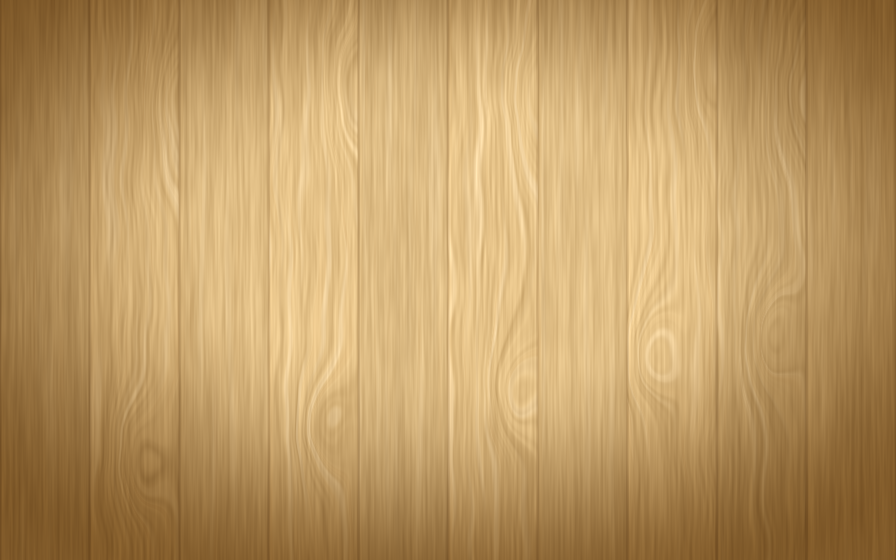
Give the GLSL for this texture, as a Shadertoy shader.

```glsl
// Ten upright pale wood planks with fine grain, swirling knots and dark corners.

float hash(float n) {
    return fract(sin(n * 127.1) * 4375.85);
}

vec2 gradient(vec2 cell) {
    float angle = 6.2832 * fract(sin(dot(cell, vec2(127.1, 311.7))) * 4375.85);
    return vec2(cos(angle), sin(angle));
}

// Gradient noise, roughly -0.7 to 0.7
float noise(vec2 p) {
    vec2 i = floor(p), f = fract(p);
    vec2 u = f * f * f * (f * (f * 6.0 - 15.0) + 10.0);
    vec2 e = vec2(0.0, 1.0);
    float low = mix(dot(gradient(i), f), dot(gradient(i + e.yx), f - e.yx), u.x);
    float high = mix(dot(gradient(i + e), f - e), dot(gradient(i + 1.0), f - 1.0), u.x);
    return mix(low, high, u.y);
}

// Bends the across-grain coordinate into closed rings around each knot
float bendGrain(vec2 p, float id, float figured) {
    float across = p.x + 0.10 * figured * noise(vec2(p.x * 2.0 + id * 7.3, p.y * 1.3));
    across += 0.035 * noise(vec2(p.x * 3.0 + id * 5.1, p.y * 0.6));
    for (int k = 0; k < 2; k++) {
        float upper = float(k);
        vec2 knot = vec2(0.2 + 0.6 * hash(id + 3.0), 6.25 * (0.15 + 0.031 * id));
        knot = mix(knot, vec2(0.92, 5.0 + 0.5 * hash(id + 9.0)), upper);
        vec2 q = (p - knot) / vec2(0.21, 0.42 + 0.2 * upper);
        q.x += 0.3 * noise(p * 2.5 + id);
        across += figured * (0.50 - 0.12 * upper) * exp(-0.5 * dot(q, q));
    }
    return across;
}

void mainImage(out vec4 fragColor, in vec2 fragCoord) {
    vec2 uv = fragCoord / iResolution.xy;
    float pixel = 10.0 / iResolution.x;

    // Plank coordinates, in plank widths
    float id = floor(uv.x * 10.0);
    vec2 p = vec2(fract(uv.x * 10.0), uv.y * 6.25);
    float odd = mod(id, 2.0);
    float figured = id == 8.0 ? 1.0 : id == 9.0 ? 0.0 : odd;

    // Warm centre fading to brown corners
    float fade = smoothstep(0.22, 0.68, length(uv - vec2(0.5, 0.56)));
    vec3 color = mix(vec3(0.89, 0.755, 0.53), vec3(0.50, 0.35, 0.16), fade);

    // Grain from broad bands down to fine fibres
    float across = bendGrain(p, id, figured);
    float offset = id * 37.0;
    float bands = noise(vec2(across * 7.0 + offset, p.y * 0.25));
    float rings = noise(vec2(across * 19.0 + offset, p.y * 0.22 + 20.0));
    float fibres = noise(vec2(p.x * 30.0 + offset, p.y * 0.9 + 40.0));
    float pores = noise(vec2(p.x * 48.0 + offset, p.y * 2.5 + 60.0));
    float grain = 0.06 * bands + (0.08 + 0.05 * figured) * rings + 0.10 * fibres + 0.06 * pores;
    color *= 1.0 + grain * vec3(0.8, 1.0, 1.4);

    // Narrow dark veins and pale streaks
    float vein = smoothstep(0.16, 0.45, rings) * (0.5 + noise(vec2(across * 4.0 + offset, p.y)));
    color *= 1.0 - 0.07 * vein * vec3(0.7, 1.0, 1.5);
    float pale = smoothstep(0.05, 0.5, noise(vec2(across * 10.0 + offset, p.y * 0.35 + 80.0)));
    color = mix(color, color * vec3(1.05, 1.08, 1.16), pale * (0.5 + 0.5 * figured));

    // Tone of each plank
    color *= 0.985 + 0.025 * odd + 0.02 * (hash(id + 1.0) - 0.5);

    // Seam with a faint lit edge
    float edge = min(p.x, 1.0 - p.x);
    float seam = 1.0 - smoothstep(0.004, 0.014 + pixel, edge);
    float lit = smoothstep(0.01, 0.03, p.x) * (1.0 - smoothstep(0.03, 0.05 + pixel, p.x));
    color *= 1.0 - 0.14 * seam * vec3(0.8, 1.0, 1.3);
    color *= 1.0 + 0.03 * lit;

    fragColor = vec4(clamp(color, 0.0, 1.0), 1.0);
}
```
